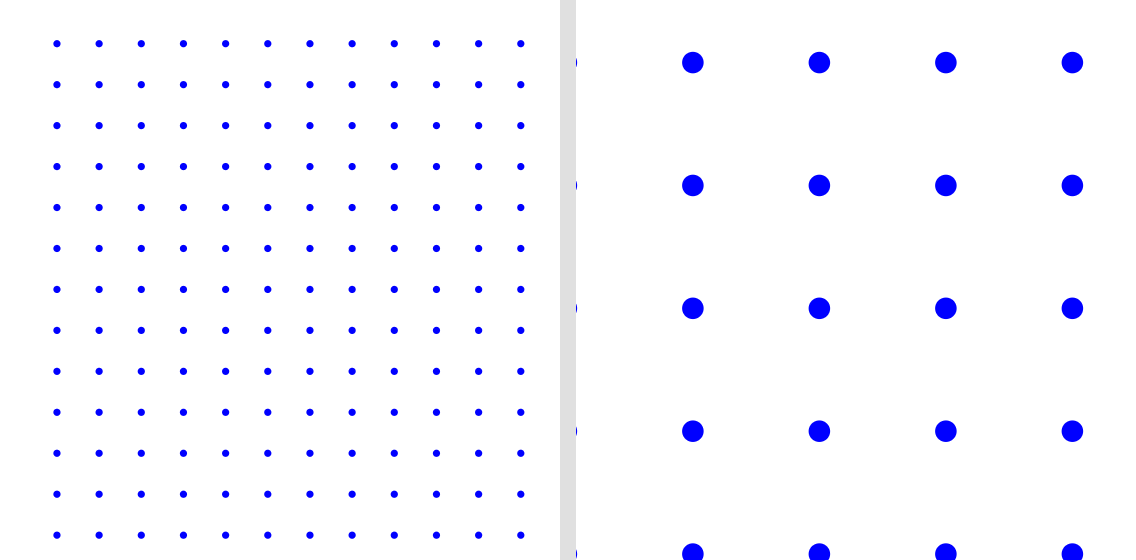
Left: the whole. Right: its middle third, enlarged.
Reproduce this pattern procedurally as a WebGL 2 fragment shader.

```glsl
#version 300 es
precision highp float;

uniform vec2 u_resolution;
out vec4 fragColor;

const vec3 PAPER = vec3(1.0);
const vec3 BLUE = vec3(0.0, 0.0, 1.0);
const vec2 DOT_COUNT = vec2(12.0, 13.0);
const vec2 FIRST_DOT = vec2(0.1017, 0.0443);
const vec2 PITCH = vec2(0.0753, 0.07314);
const float DOT_RADIUS = 0.0064;

// Offset from the nearest dot centre of a finite grid
vec2 gridOffset(vec2 p, vec2 first, vec2 pitch, vec2 count) {
    vec2 cell = clamp(round((p - first) / pitch), vec2(0.0), count - 1.0);
    return p - first - cell * pitch;
}

float circleDistance(vec2 p, float radius) {
    return length(p) - radius;
}

// Edge softened across one pixel
float coverage(float dist, float pixel) {
    return clamp(0.5 - dist / pixel, 0.0, 1.0);
}

void main() {
    vec2 uv = gl_FragCoord.xy / u_resolution;
    float pixel = 1.0 / min(u_resolution.x, u_resolution.y);

    vec2 offset = gridOffset(uv, FIRST_DOT, PITCH, DOT_COUNT);
    float ink = coverage(circleDistance(offset, DOT_RADIUS), pixel);

    fragColor = vec4(mix(PAPER, BLUE, ink), 1.0);
}
```
